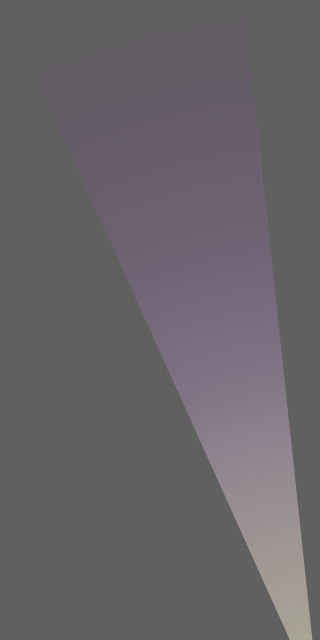
Write a Shadertoy shader that draws this background.

```glsl
// A soft spotlight beam on flat grey, fanning up and left from an apex below
// the lower right corner. The beam is a wedge distance function, coloured by
// radial stops that run from warm cream through mauve into the grey.

// Lengths are in canvas heights; x is measured from the right edge.
const vec2 APEX = vec2(-0.001, -0.102);
const float AXIS_ANGLE = 0.2651;  // lean left of vertical, radians
const float HALF_ANGLE = 0.1587;  // half of the beam opening, radians
const vec3 GREY = vec3(0.378);

// Beam colour stops: rgb, then distance from the apex
const int STOP_COUNT = 7;
const vec4 STOPS[STOP_COUNT] = vec4[](
    vec4(0.660, 0.645, 0.585, 0.10),
    vec4(0.620, 0.590, 0.580, 0.26),
    vec4(0.565, 0.525, 0.560, 0.40),
    vec4(0.500, 0.450, 0.520, 0.53),
    vec4(0.435, 0.385, 0.455, 0.73),
    vec4(0.390, 0.360, 0.400, 0.97),
    vec4(GREY, 1.15));

// Blend through the stops by distance from the apex
vec3 beamColor(float radius) {
    vec3 color = STOPS[0].rgb;
    for (int i = 1; i < STOP_COUNT; i++) {
        float start = STOPS[i - 1].a;
        float blend = clamp((radius - start) / (STOPS[i].a - start), 0.0, 1.0);
        color = mix(color, STOPS[i].rgb, blend);
    }
    return color;
}

// Signed distance to the wedge sides, negative inside
float wedgeDistance(vec2 p) {
    vec2 axis = vec2(-sin(AXIS_ANGLE), cos(AXIS_ANGLE));
    float along = dot(p, axis);
    float across = abs(dot(p, vec2(axis.y, -axis.x)));
    return across * cos(HALF_ANGLE) - along * sin(HALF_ANGLE);
}

void mainImage(out vec4 fragColor, in vec2 fragCoord) {
    float pixel = 1.0 / iResolution.y;
    vec2 p = (fragCoord - vec2(iResolution.x, 0.0)) * pixel - APEX;

    // Smooth the sides over about one pixel
    float coverage = clamp(0.5 - wedgeDistance(p) / pixel, 0.0, 1.0);
    fragColor = vec4(mix(GREY, beamColor(length(p)), coverage), 1.0);
}
```
